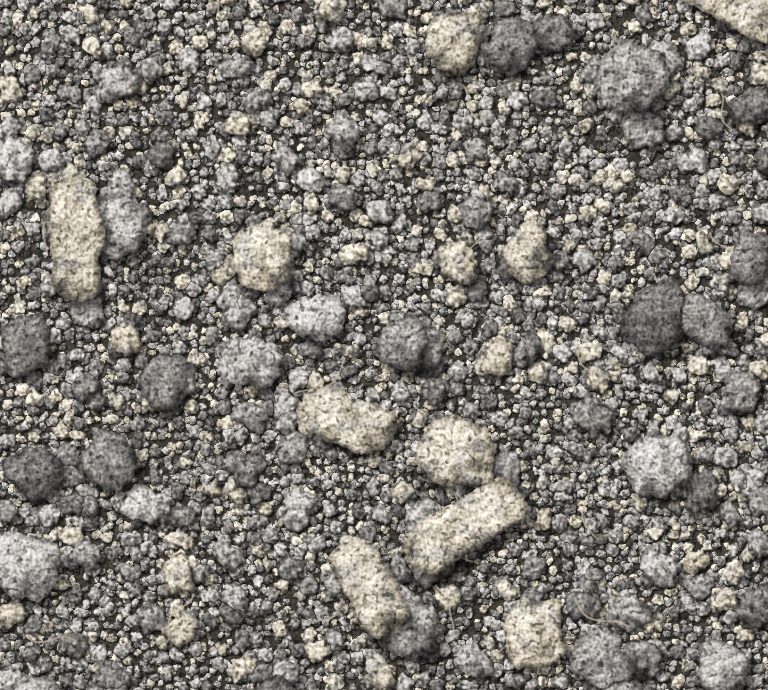
A WebGL 2 fragment shader for this texture:

```glsl
#version 300 es
precision highp float;
// Dry crumbly soil: layers of scattered stones, from fine grit up to large clods
// and blunt pale pellets. Each layer is a jittered grid of warped superellipses,
// lit as uneven domes from the upper left, with soft shadows on the layer below.

uniform vec2 u_resolution;
out vec4 fragColor;

const vec3 LIGHT = vec3(-0.35, 0.55, 0.76);
const vec3 GREY_TINT = vec3(1.0, 0.975, 0.95);
const vec3 PALE_TINT = vec3(1.0, 0.945, 0.845);
const vec3 SOIL = vec3(0.25, 0.235, 0.21);

vec3 hash3(vec2 c, float seed) {
  vec3 q = fract(c.xyx * vec3(0.1031, 0.1030, 0.0973) + seed * 0.137);
  q += dot(q, q.yxz + 33.33);
  return fract((q.xxy + q.yzz) * q.zyx);
}

float cornerSlope(vec2 cell, vec2 offset) {
  float a = 6.2832 * hash3(cell, 3.0).x;
  return dot(vec2(cos(a), sin(a)), offset);
}

float gradientNoise(vec2 p) {
  vec2 i = floor(p), f = p - i;
  vec2 u = f * f * f * (f * (f * 6.0 - 15.0) + 10.0);
  vec2 e = vec2(1.0, 0.0);
  return mix(mix(cornerSlope(i, f), cornerSlope(i + e, f - e), u.x),
             mix(cornerSlope(i + e.yx, f - e.yx), cornerSlope(i + 1.0, f - 1.0), u.x), u.y);
}

mat2 rotation(float a) {
  return mat2(cos(a), sin(a), -sin(a), cos(a));
}

float superellipse(vec2 q, float power) {
  q = pow(abs(q), vec2(power));
  return pow(q.x + q.y, 1.0 / power);
}

vec2 wobble(vec2 p, float seed) {
  return vec2(gradientNoise(p + seed), gradientNoise(p + seed + 41.7));
}

// Lays one layer of stones; radius is in cells, x to y being the range
vec3 addStones(vec3 ground, vec2 p, float cell, float density, vec2 radius, vec2 aspect,
               float power, float warp, float paleShare, float grain, float seed) {
  float size = radius.y * cell;
  vec2 lumps = wobble(p * 2.3 / size, seed);
  vec2 chips = min(0.12 * size, 0.004) * wobble(p * 95.0, seed + 5.0);
  vec2 g = (p + size * warp * (wobble(p / size, seed + 9.0) + 0.5 * lumps) + chips) / cell;
  float nearest = 9.0, second = 9.0, shade = 9.0, pick = 0.0;
  vec2 slope = vec2(0.0);
  for (int y = -1; y <= 1; y++)
  for (int x = -1; x <= 1; x++) {
    vec2 id = floor(g) + vec2(x, y);
    vec3 place = hash3(id, seed), kind = hash3(id, seed + 7.3);
    if (place.z > density) continue;
    float r = mix(radius.x, radius.y, kind.x);
    float stretch = sqrt(mix(aspect.x, aspect.y, fract(kind.x * 17.3)));
    mat2 turn = rotation(6.2832 * kind.y);
    vec2 axes = r * vec2(stretch, 1.0 / stretch);
    vec2 away = g - id - mix(vec2(0.15), vec2(0.85), place.xy);
    vec2 q = turn * away / axes;
    float d = superellipse(q, power);
    shade = min(shade, superellipse(turn * (away + LIGHT.xy * 0.4 * r) / axes, power));
    if (d < nearest) {
      second = nearest;
      nearest = d;
      pick = kind.z;
      slope = (sign(q) * pow(abs(q), vec2(power - 1.0))) * turn;
    } else second = min(second, d);
  }

  // Uneven dome lighting, dark rims and creases between touching stones
  vec3 normal = normalize(vec3(slope + 0.9 * lumps, 0.85));
  float light = 0.48 + 0.74 * max(dot(normal, LIGHT), 0.0);
  light *= mix(1.0, 0.62, smoothstep(0.75, 1.08, nearest));
  light *= mix(0.62, 1.0, smoothstep(0.0, 0.2, second - nearest));

  float pale = step(pick, paleShare);
  float albedo = pale > 0.5 ? mix(0.74, 0.93, pick / paleShare)
                            : mix(0.43, 0.78, (pick - paleShare) / (1.0 - paleShare));
  // Pale stones carry grey dusty patches
  float dust = pale * smoothstep(0.0, 0.4, gradientNoise(p * 38.0 + seed));
  vec3 tint = mix(GREY_TINT, PALE_TINT, pale * (1.0 - 0.6 * dust));
  vec3 stone = albedo * (1.0 - 0.22 * dust) * light * grain * tint;

  float blur = 0.8 / (u_resolution.y * cell * mix(radius.x, radius.y, 0.5));
  ground *= mix(0.42, 1.0, smoothstep(0.8, 1.25, shade));
  return mix(ground, stone, 1.0 - smoothstep(1.0 - blur, 1.0 + blur, nearest));
}

// Rough crumbly surface: lit bumps, fine speckle and small dark pits
float surfaceGrain(vec2 p) {
  vec2 toLight = normalize(LIGHT.xy) * 0.004;
  vec2 q = p + 0.004 * wobble(p * 60.0, 17.0);
  float bumps = gradientNoise(q * 105.0) - gradientNoise((q + toLight) * 105.0);
  float speckle = gradientNoise(p * 215.0 + 9.0);
  float pits = smoothstep(0.2, 0.4, gradientNoise(q * 120.0 + 31.0));
  return (1.03 + 0.42 * bumps + 0.5 * speckle) * (1.0 - 0.38 * pits);
}

// Sparse thin bent root fibres
vec3 addRoots(vec3 ground, vec2 p, float cell, float density) {
  vec2 id = floor(p / cell);
  vec3 place = hash3(id, 61.0), kind = hash3(id, 67.0);
  vec2 q = rotation(6.2832 * kind.x) * (p - (id + mix(vec2(0.35), vec2(0.65), place.xy)) * cell);
  float halfLength = cell * mix(0.1, 0.26, kind.y);
  q.y += 0.25 * halfLength * sin(q.x / halfLength * 2.5 + 6.0 * kind.z);
  float d = length(vec2(max(abs(q.x) - halfLength, 0.0), q.y)) - 0.0013;
  float pixel = 1.0 / u_resolution.y;
  float cover = (1.0 - smoothstep(-pixel, pixel, d)) * step(place.z, density);
  return mix(ground, vec3(0.76, 0.70, 0.62), 0.85 * cover);
}

void main() {
  vec2 p = gl_FragCoord.xy / u_resolution.y;
  float grain = surfaceGrain(p);
  vec3 color = SOIL * grain;
  // Grit, crumbs and pebbles
  color = addStones(color, p, 0.012, 0.95, vec2(0.36, 0.62), vec2(1.0, 1.6), 2.3, 0.35, 0.24, grain, 1.0);
  color = addStones(color, p, 0.021, 0.66, vec2(0.30, 0.58), vec2(1.0, 1.6), 2.5, 0.38, 0.26, grain, 12.0);
  color = addStones(color, p, 0.040, 0.36, vec2(0.26, 0.48), vec2(1.0, 1.6), 2.8, 0.38, 0.28, grain, 23.0);
  color = addStones(color, p, 0.075, 0.20, vec2(0.24, 0.40), vec2(1.0, 1.5), 2.8, 0.34, 0.28, grain, 34.0);
  color = addRoots(color, p, 0.19, 0.35);
  // Clods and pellets
  color = addStones(color, p, 0.140, 0.34, vec2(0.24, 0.37), vec2(1.0, 1.4), 2.8, 0.28, 0.20, grain, 45.0);
  color = addStones(color, p, 0.300, 0.38, vec2(0.16, 0.22), vec2(1.2, 2.5), 4.5, 0.16, 0.92, grain, 56.0);
  // Soft shoulder on the highlights
  color -= 0.45 * max(color - 0.78, 0.0);
  fragColor = vec4(clamp(color, 0.0, 1.0), 1.0);
}
```
